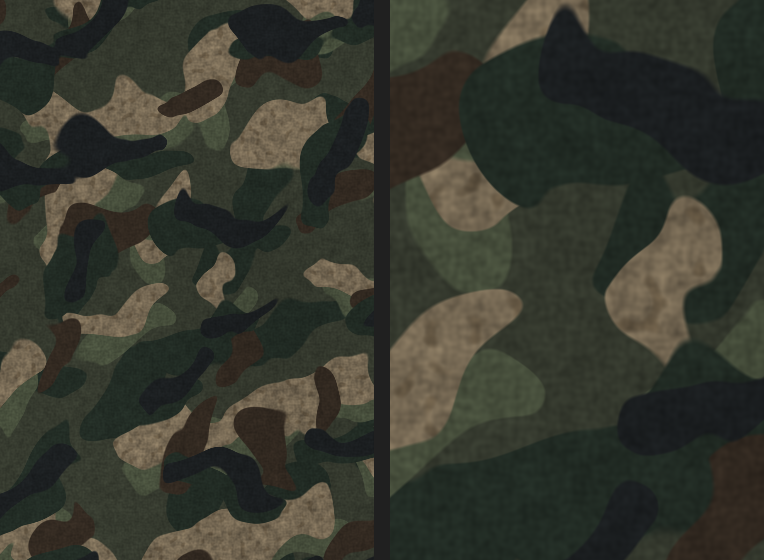
Left: the whole. Right: its middle third, enlarged.
Reproduce this pattern procedurally as a WebGL 1 fragment shader.

```glsl
precision highp float;
// Woodland camouflage cloth: layers of rounded, wavy patches on olive.
// Each layer scatters one capsule per grid cell, merges neighbours with a
// smooth minimum and bends the outlines with noise; woven grain goes on top.

uniform vec2 u_resolution;

#define WARP 0.075    // strength of the broad bends
#define RIPPLE 0.022  // strength of the small lobes
#define SPREAD 1.5    // range of patch directions, radians
#define BLEND 0.12    // how far neighbouring patches flow together
#define EDGE 0.0016   // softness of the outlines
#define GRAIN 0.15    // contrast of the fine weave
#define MOTTLE 0.10   // contrast of the worn blotches
#define LEAN 0.5      // main upward slant, radians

const vec3 OLIVE = vec3(0.205, 0.222, 0.178);
const vec3 FOREST = vec3(0.130, 0.168, 0.140);
const vec3 SAGE = vec3(0.275, 0.305, 0.232);
const vec3 SAND = vec3(0.462, 0.410, 0.328);
const vec3 BROWN = vec3(0.195, 0.160, 0.127);
const vec3 INK = vec3(0.105, 0.118, 0.125);

vec2 hash2(vec2 p) {
  vec3 q = fract(p.xyx * vec3(0.1031, 0.1030, 0.0973));
  q += dot(q, q.yzx + 33.33);
  return fract((q.xx + q.yz) * q.zy);
}

float slope(vec2 corner, vec2 offset) {
  float a = 6.2832 * hash2(corner).x;
  return dot(vec2(cos(a), sin(a)), offset);
}

// Gradient noise, about -0.7 to 0.7
float noise(vec2 p) {
  vec2 i = floor(p), f = p - i;
  vec2 u = f * f * f * (f * (f * 6.0 - 15.0) + 10.0);
  vec2 e = vec2(1.0, 0.0);
  return mix(mix(slope(i, f), slope(i + e, f - e), u.x),
             mix(slope(i + e.yx, f - e.yx), slope(i + 1.0, f - 1.0), u.x), u.y);
}

vec2 noise2(vec2 p) {
  return vec2(noise(p), noise(p + vec2(37.4, 71.8)));
}

float smoothMin(float a, float b) {
  float h = max(BLEND - abs(a - b), 0.0) / BLEND;
  return min(a, b) - 0.25 * BLEND * h * h;
}

// Signed distance to a layer of patches covering about the given share.
// layout picks the scatter, wobble picks the bending of the outlines.
float patches(vec2 p, float cell, float stretch, float share, float lean,
              float layout, float wobble) {
  p += WARP * noise2(p * 8.0 + wobble * 13.7);
  p += RIPPLE * noise2(p * 17.0 + wobble * 29.3);
  float c = cos(lean), s = sin(lean);
  vec2 q = vec2(c * p.x + s * p.y, c * p.y - s * p.x) / cell;
  vec2 home = floor(q);
  float radius = sqrt(share / (4.0 * stretch + 3.1416));
  float d = 1.0;
  for (int y = -1; y <= 1; y++) {
    for (int x = -1; x <= 1; x++) {
      vec2 id = home + vec2(float(x), float(y));
      vec2 key = id + layout * vec2(17.0, 59.0);
      vec2 center = id + 0.2 + 0.6 * hash2(key);
      vec2 rnd = hash2(key + 113.0);
      float angle = SPREAD * (rnd.x - 0.5);
      float r = radius * mix(0.75, 1.25, rnd.y);
      vec2 axis = vec2(cos(angle), sin(angle));
      vec2 v = q - center;
      float along = clamp(dot(v, axis), -stretch * r, stretch * r);
      d = smoothMin(d, length(v - along * axis) - r);
    }
  }
  return d * cell;
}

float cover(float d) {
  float w = max(EDGE, 0.7 / u_resolution.y);
  return 1.0 - smoothstep(-w, w, d);
}

void main() {
  vec2 p = gl_FragCoord.xy / u_resolution.y;

  // Patches from bottom to top; sage hugs the sand, forest hugs the ink
  float sand = cover(patches(p, 0.20, 1.6, 0.33, LEAN - 0.15, 3.0, 3.0));
  float sage = cover(patches(p + vec2(-0.02, 0.03), 0.20, 1.6, 0.31, LEAN - 0.15, 3.0, 4.0));
  float shade = cover(patches(p + vec2(0.012, 0.022), 0.24, 2.0, 0.20, LEAN, 7.0, 8.0));
  float ink = cover(patches(p, 0.24, 3.0, 0.15, LEAN, 7.0, 7.0));
  float brown = cover(patches(p, 0.23, 1.5, 0.16, LEAN + 0.5, 5.0, 5.0));
  float forest = cover(patches(p, 0.22, 1.7, 0.25, LEAN, 1.0, 1.0));
  vec3 color = mix(OLIVE, FOREST, forest);
  color = mix(color, SAGE, sage);
  color = mix(color, SAND, sand);
  color = mix(color, BROWN, brown);
  color = mix(color, FOREST, shade);
  color = mix(color, INK, ink);

  // Woven grain, worn blotches and dark specks on the sand
  float bare = sand * (1.0 - brown) * (1.0 - shade) * (1.0 - ink);
  float weave = noise(p * 230.0) + 0.6 * noise(p * vec2(240.0, 70.0))
              + 0.6 * noise(p * vec2(70.0, 240.0) + 50.0);
  float blotch = noise(p * 38.0 + 9.0) + noise(p * 90.0 + 21.0);
  float specks = smoothstep(0.12, 0.45, noise(p * 75.0 + 5.0));
  color *= 1.0 + GRAIN * weave + MOTTLE * (1.0 + bare) * blotch;
  color *= 1.0 - bare * specks * vec3(0.16, 0.18, 0.21);
  color *= 1.0 + 0.08 * noise(p * 3.0 + 4.0);

  gl_FragColor = vec4(color, 1.0);
}
```
